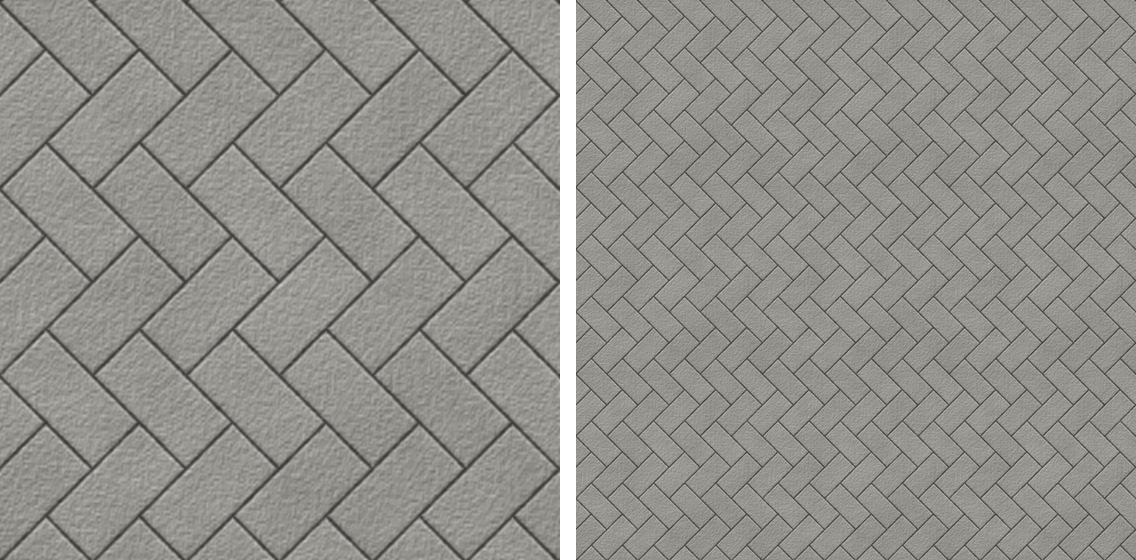
Left, the tile; right, the same tile 3 across and 3 down.
Give the GLSL for this texture, as a three.js fragment shader.

```glsl
#define REPEATS 6.0        // chevron columns across, half as many rows down
#define JOINT 0.021        // half width of the joint, in brick widths
#define SOFTNESS 0.030     // falloff from joint to brick face
#define CORNER 0.03        // corner rounding
#define RIM_LIGHT 0.075    // highlight on upper edges
#define RIM_SHADE 0.050    // shade on lower edges
#define GRAIN 0.150        // strength of the embossed grain
#define MOTTLE 0.050       // strength of the soft stains
#define TONE_SPREAD 0.022  // brightness change between bricks
#define FACE_COLOR vec3(0.585, 0.582, 0.563)
#define JOINT_COLOR vec3(0.235, 0.225, 0.215)

varying vec2 vUv;

float hash(vec2 p) {
  return fract(sin(dot(p, vec2(127.1, 311.7))) * 43758.5453);
}

// Value noise that wraps after a whole number of cells
float tileNoise(vec2 uv, float cells) {
  vec2 p = uv * cells;
  vec2 i = floor(p);
  vec2 f = fract(p);
  f = f * f * (3.0 - 2.0 * f);
  vec2 a = mod(i, cells);
  vec2 b = mod(i + 1.0, cells);
  return mix(mix(hash(a), hash(vec2(b.x, a.y)), f.x),
             mix(hash(vec2(a.x, b.y)), hash(b), f.x), f.y);
}

// Height difference along the light direction
float emboss(vec2 uv, float cells) {
  vec2 toLight = vec2(-0.5, 0.8) / cells;
  return tileNoise(uv, cells) - tileNoise(uv + toLight, cells);
}

// Herringbone: local position, brick size and wrapped brick centre
void herringbone(vec2 p, out vec2 local, out vec2 size, out vec2 center) {
  vec2 diagonal = vec2(p.x + p.y, p.y - p.x) * 0.5;
  vec2 cell = floor(diagonal);
  float phase = mod(cell.x + cell.y, 4.0);
  bool rising = phase < 1.5;
  vec2 axis = rising ? vec2(1.0, 0.0) : vec2(0.0, 1.0);
  float secondHalf = rising ? phase : phase - 2.0;
  local = fract(diagonal) + axis * secondHalf;
  size = vec2(1.0) + axis;
  vec2 c = cell - axis * secondHalf + size * 0.5;
  center = mod(vec2(c.x - c.y, c.x + c.y), 2.0 * REPEATS);
}

// Depth inside a rounded brick outline
float brickDepth(vec2 local, vec2 size) {
  vec2 q = abs(local - size * 0.5) - size * 0.5 + CORNER;
  return CORNER - length(max(q, 0.0)) - min(max(q.x, q.y), 0.0);
}

void main() {
  vec2 p = vUv * 2.0 * REPEATS + vec2(0.016, 0.047);
  vec2 local, size, center;
  herringbone(p, local, size, center);

  // Distances to the outline, slightly worn
  float wear = (tileNoise(vUv, 96.0) - 0.5) * 0.012;
  float depth = brickDepth(local, size) + wear;
  vec2 toUpper = size - local;
  float upper = min(toUpper.x, toUpper.y) + wear;
  float lower = min(local.x, local.y) + wear;

  // Concrete face: brick tone, stains and grain
  float tone = (hash(center) - 0.5) * TONE_SPREAD;
  float stains = tileNoise(vUv, 14.0) * 0.6 + tileNoise(vUv, 37.0) * 0.4 - 0.5;
  float grain = emboss(vUv, 210.0) * 0.65 + emboss(vUv, 133.0) * 0.45;
  float shade = tone + stains * MOTTLE + grain * GRAIN;

  // Bevels lit from above
  float rim = smoothstep(0.02, 0.045, upper) * (1.0 - smoothstep(0.05, 0.095, upper));
  shade += rim * RIM_LIGHT * smoothstep(0.02, 0.08, lower);
  shade -= (1.0 - smoothstep(0.02, 0.11, lower)) * RIM_SHADE;

  // Joint between bricks
  float face = smoothstep(JOINT - SOFTNESS, JOINT + SOFTNESS, depth);
  vec3 joint = JOINT_COLOR + grain * GRAIN * 0.4;
  vec3 color = mix(joint, FACE_COLOR + shade, face);
  gl_FragColor = vec4(color, 1.0);
}
```
